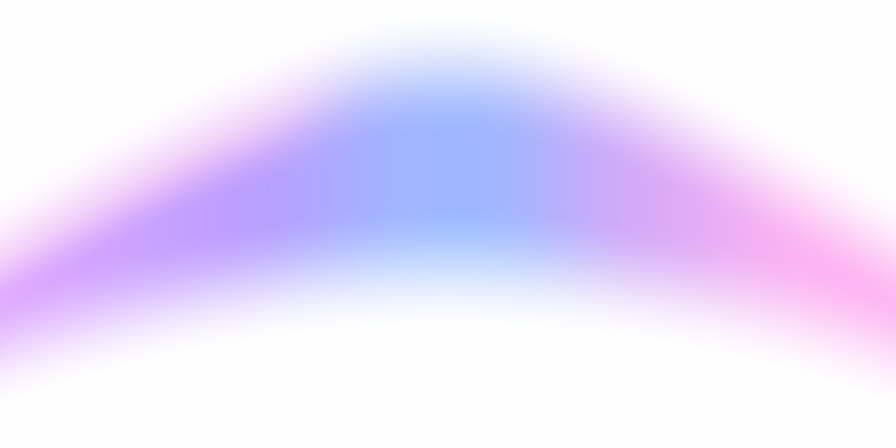
This background is drawn by a Shadertoy shader. Its source:

```glsl
// Hue along the arch, from violet through blue to pink; u runs from -1 to 1
vec3 archColor(float u) {
    vec3 orchid = vec3(0.87, 0.65, 1.00);
    vec3 violet = vec3(0.73, 0.62, 1.00);
    vec3 blue   = vec3(0.62, 0.715, 1.00);
    vec3 lilac  = vec3(0.83, 0.66, 0.97);
    vec3 pink   = vec3(0.99, 0.70, 0.95);
    vec3 color = mix(orchid, violet, smoothstep(-1.05, -0.36, u));
    color = mix(color, blue, smoothstep(-0.52, 0.0, u));
    color = mix(color, lilac, smoothstep(0.04, 0.46, u));
    return mix(color, pink, smoothstep(0.34, 0.84, u));
}

void mainImage(out vec4 fragColor, in vec2 fragCoord) {
    vec2 uv = fragCoord / iResolution.xy;
    float u = 2.0 * uv.x - 1.0;

    // Half-intensity edges: a rounded hyperbola above, a flat parabola below
    float upper = 1.21 - sqrt(0.471 * u * u + 0.137);
    float lower = 0.40 - 0.18 * u * u;
    float across = (uv.y - lower) / (upper - lower);

    // Wide soft falloff on both sides
    float coverage = smoothstep(-0.14, 0.14, upper - uv.y)
                   * smoothstep(-0.14, 0.14, uv.y - lower);

    // Pink rim on the upper left, cooler light under the crown
    vec3 color = archColor(u);
    float leftSide = smoothstep(-0.15, -0.45, u);
    color = mix(color, vec3(0.95, 0.70, 0.96), 0.8 * leftSide * smoothstep(0.55, 1.05, across));
    float crown = exp(-12.0 * u * u);
    color = mix(color, vec3(0.60, 0.77, 1.00), 0.6 * crown * smoothstep(0.4, 0.0, across));

    fragColor = vec4(mix(vec3(0.997), color, coverage), 1.0);
}
```
